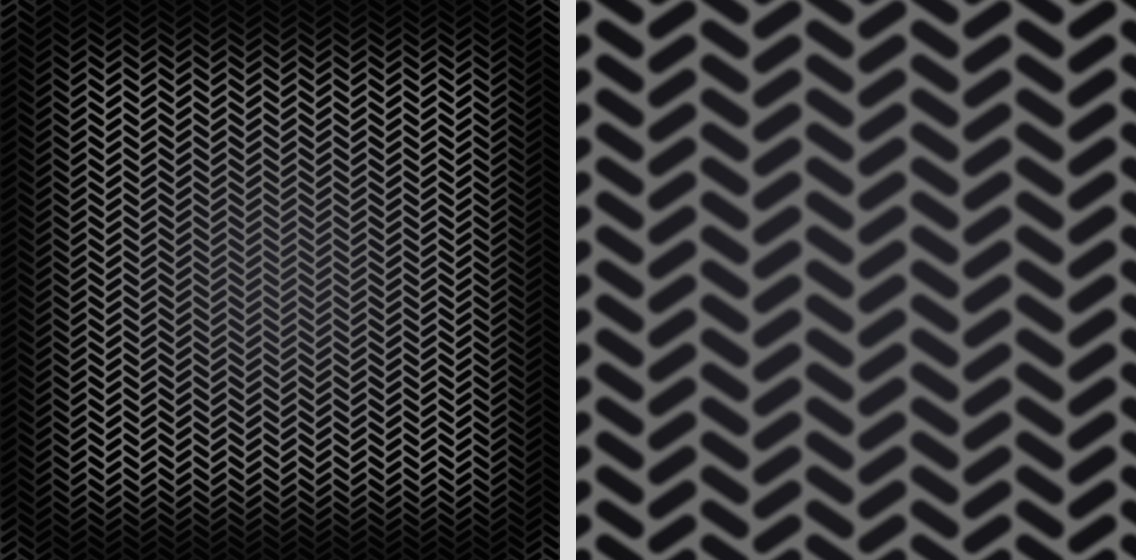
Left, the full canvas; right, a detail of the centre.
A Shadertoy shader for this pattern:

```glsl
float capsule(vec2 p, vec2 halfAxis, float radius) {
    float t = clamp(dot(p, halfAxis) / dot(halfAxis, halfAxis), -1.0, 1.0);
    return length(p - halfAxis * t) - radius;
}

// Distance to the nearest slot, in column widths: 32 columns by 49 rows
float herringbone(vec2 uv) {
    float x = uv.x * 32.0;
    float nearest = 1.0;
    for (int i = -1; i <= 1; i++) {
        float column = floor(x) + float(i);
        float odd = mod(column, 2.0);
        float row = uv.y * 49.0 - mix(0.09, 0.52, odd);
        float rowOffset = row - floor(row + 0.5);
        vec2 halfAxis = vec2(0.28, mix(0.19, -0.19, odd));
        for (int j = -1; j <= 1; j++) {
            vec2 p = vec2(x - column - 0.5, (rowOffset - float(j)) * 32.0 / 49.0);
            nearest = min(nearest, capsule(p, halfAxis, 0.17));
        }
    }
    return nearest;
}

void mainImage(out vec4 fragColor, in vec2 fragCoord) {
    vec2 uv = fragCoord / iResolution.xy;
    vec2 fromCentre = abs(uv - 0.5);
    float radius = length(fromCentre);

    // Light fades towards the borders, with a faint lift in the corners
    vec2 fade = smoothstep(vec2(0.0), vec2(0.2, 0.19), 0.5 - fromCentre);
    float light = mix(0.09, 0.42, fade.x * fade.y);
    light += 0.1 * smoothstep(0.61, 0.7, radius);

    // Bluish glow behind the central slots
    float glow = exp(-radius * radius * 13.0);
    vec3 slotColour = mix(vec3(0.01), vec3(0.125, 0.125, 0.15), glow);
    vec3 metalColour = light * vec3(1.0, 1.0, 0.995);

    // Soft rounded edges on the metal between slots
    float metal = smoothstep(-0.07, 0.09, herringbone(uv));
    fragColor = vec4(mix(slotColour, metalColour, metal), 1.0);
}
```
